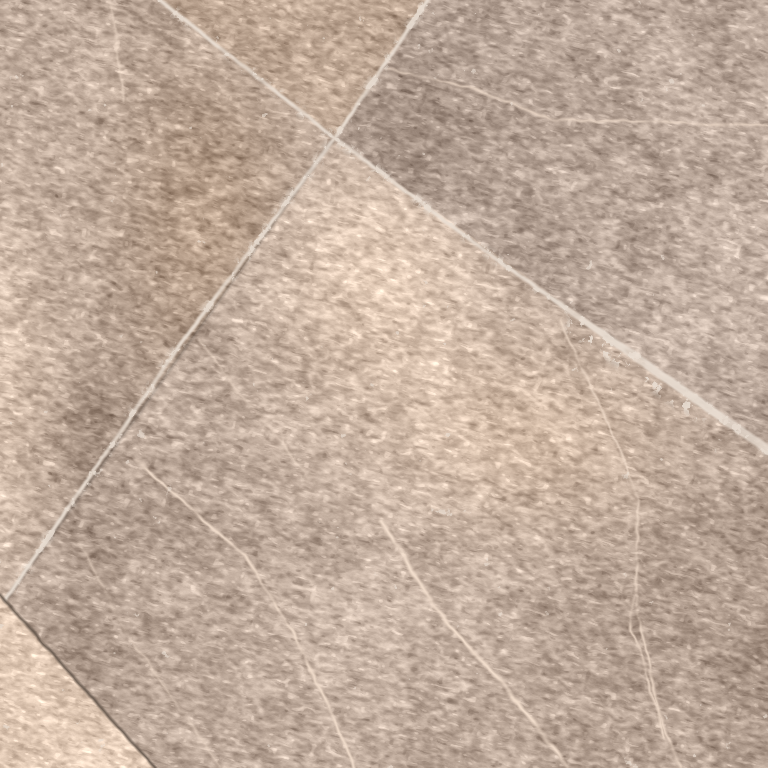
Write a WebGL 1 fragment shader that draws this texture.

```glsl
precision highp float;
uniform vec2 u_resolution;

float hash(vec2 p) {
  vec3 q = fract(p.xyx * 0.1031);
  q += dot(q, q.yzx + 33.33);
  return fract((q.x + q.y) * q.z);
}

float noise(vec2 p) {
  vec2 i = floor(p), f = fract(p);
  f = f * f * (3.0 - 2.0 * f);
  return mix(mix(hash(i), hash(i + vec2(1, 0)), f.x),
             mix(hash(i + vec2(0, 1)), hash(i + 1.0), f.x), f.y);
}

float fbm(vec2 p) {
  float sum = 0.0, amp = 0.5;
  for (int i = 0; i < 4; i++) {
    sum += amp * (noise(p) - 0.5);
    p = mat2(1.6, 1.2, -1.2, 1.6) * p + 17.3;
    amp *= 0.55;
  }
  return sum;
}

float segment(vec2 p, vec2 a, vec2 b) {
  vec2 pa = p - a, ba = b - a;
  return length(pa - ba * clamp(dot(pa, ba) / dot(ba, ba), 0.0, 1.0));
}

float path(vec2 p, vec2 a, vec2 b, vec2 c, vec2 d) {
  return min(segment(p, a, b), min(segment(p, b, c), segment(p, c, d)));
}

float stroke(float dist, float halfWidth, float soft) {
  return 1.0 - smoothstep(halfWidth - soft, halfWidth + soft, dist);
}

// 1 on the left of the line from a to b
float leftOf(vec2 p, vec2 a, vec2 b, float soft) {
  vec2 d = normalize(b - a), q = p - a;
  return smoothstep(-soft, soft, d.x * q.y - d.y * q.x);
}

float blob(vec2 p, vec2 center, vec2 radius) {
  vec2 q = (p - center) / radius;
  return exp(-dot(q, q));
}

void main() {
  vec2 p = gl_FragCoord.xy / u_resolution;
  float soft = max(1.0 / u_resolution.y, 0.0012);
  vec2 rough = vec2(noise(p * 90.0), noise(p * 90.0 + 41.0)) - 0.5;
  vec2 wp = p + 0.0015 * rough;
  vec2 vp = p + 0.003 * rough + 0.008 * vec2(fbm(p * 12.0), fbm(p * 12.0 + 9.0));

  // Tile areas
  vec2 crossing = vec2(0.436, 0.82), corner = vec2(0.007, 0.219);
  vec2 topLeft = vec2(0.208, 1), topRight = vec2(0.557, 1), rightEnd = vec2(1, 0.414);
  float aboveRight = leftOf(p, crossing, rightEnd, soft);
  float aboveLeft = leftOf(p, topLeft, crossing, soft);
  float leftUpper = leftOf(p, crossing, topRight, soft);
  float leftLower = leftOf(p, corner, crossing, soft);
  float greyTile = aboveRight * (1.0 - leftUpper);
  float topTile = aboveLeft * leftUpper;
  float leftTile = leftLower * (1.0 - aboveLeft);
  float cornerTile = 1.0 - leftOf(p, corner, vec2(0.202, 0), soft);
  float midTile = (1.0 - leftLower) * (1.0 - aboveRight) * (1.0 - cornerTile);

  // Broad shading: tone is brightness, warm shifts toward brown
  float red = blob(p, vec2(0.27, 0.71), vec2(0.12, 0.2));
  float glow = blob(p, vec2(0.49, 0.63), vec2(0.15, 0.17));
  float lowGlow = blob(p, vec2(0.69, 0.43), vec2(0.17, 0.12));
  float edgeGlow = blob(p, vec2(0, 0.5), vec2(0.09, 0.24));
  float tone = greyTile * (0.03 * blob(p, vec2(0.95, 0.72), vec2(0.2, 0.25))
    - 0.08 * blob(p, vec2(0.51, 0.83), vec2(0.13, 0.09)) - 0.025);
  tone += leftTile * (0.1 * edgeGlow - 0.06 * red - 0.01
    - 0.1 * blob(p, vec2(0.12, 0.43), vec2(0.08, 0.1)));
  tone += midTile * (0.13 * glow + 0.085 * lowGlow - 0.01
    - 0.065 * blob(p, vec2(0.92, 0.18), vec2(0.16, 0.23))
    - 0.05 * blob(p, vec2(0.12, 0.22), vec2(0.18, 0.15))
    + 0.04 * blob(p, vec2(0.5, 0.17), vec2(0.16, 0.12)));
  tone += 0.11 * cornerTile - 0.03 * topTile;
  float warm = 0.9 * topTile - 0.4 * greyTile + cornerTile + leftTile * (1.2 * red + 0.6 * edgeGlow)
    + midTile * (glow + 1.1 * lowGlow - 0.1);

  // Clouds, then short stone streaks
  tone += 0.11 * fbm(p * 9.0) + 0.12 * fbm(p * 28.0 + 5.0);
  vec2 grain = vec2(p.x - 0.3 * p.y, p.y + 0.25 * p.x) + 0.003 * rough;
  tone += 0.3 * fbm(grain * vec2(75, 150));
  tone += 0.14 * (noise(grain * vec2(120, 240) + 7.0) - 0.5);
  float fleck = noise(grain * vec2(100, 220) + 60.0);
  tone += 0.1 * smoothstep(0.74, 0.95, fleck) - 0.08 * smoothstep(0.26, 0.05, fleck);
  vec3 color = vec3(0.75, 0.67, 0.61) + tone * vec3(1, 1, 0.98)
             + warm * vec3(0.014, 0.0, -0.018);

  // Natural veins
  float broken = smoothstep(0.2, 0.6, noise(p * 40.0 + 2.0));
  float fork = segment(vp, vec2(0.827, 0.232), vec2(0.866, 0.04));
  float vein = 0.7 * stroke(path(vp, vec2(0.501, 0.909), vec2(0.612, 0.885),
    vec2(0.716, 0.846), vec2(1, 0.837)), 0.0015, 0.002);
  vein += 0.7 * stroke(path(vp, vec2(0.729, 0.583), vec2(0.788, 0.46),
    vec2(0.833, 0.349), vec2(0.827, 0.232)), 0.0015, 0.002);
  vein += 0.8 * stroke(min(fork, path(vp, vec2(0.827, 0.232), vec2(0.822, 0.19),
    vec2(0.85, 0.1), vec2(0.885, 0))), 0.0015, 0.002);
  vein += 0.9 * stroke(path(vp, vec2(0.176, 0.401), vec2(0.319, 0.277),
    vec2(0.384, 0.173), vec2(0.462, 0)), 0.0018, 0.002);
  vein += stroke(path(vp, vec2(0.495, 0.323), vec2(0.586, 0.18),
    vec2(0.651, 0.115), vec2(0.742, 0)), 0.0023, 0.0025);
  float faint = path(vp, vec2(0.104, 0.29), vec2(0.156, 0.193), vec2(0.22, 0.1), vec2(0.286, 0));
  faint = min(faint, segment(vp, vec2(0.143, 1), vec2(0.163, 0.87)));
  faint = min(faint, segment(vp, vec2(0.26, 0.557), vec2(0.404, 0.375)));
  vein += 0.5 * stroke(faint, 0.0015, 0.0025);
  color = mix(color, vec3(0.95, 0.87, 0.8), min(vein, 1.0) * (0.4 + 0.6 * broken));

  // Grout joints, crumbs and the dark gap
  float jointA = path(wp, topLeft, crossing, vec2(0.651, 0.659), rightEnd);
  float jointB = path(wp, topRight, crossing, vec2(0.234, 0.551), corner);
  float widen = 0.003 * smoothstep(0.68, 0.85, p.x);
  float grout = max(stroke(jointA, 0.0025 + widen, 0.001 + soft), stroke(jointB, 0.0025, 0.001 + soft));
  color *= 1.0 - 0.2 * stroke(segment(p, crossing - 0.005, corner + 0.003), 0.002, 0.003);
  float spill = stroke(segment(p, vec2(0.75, 0.575), vec2(0.91, 0.465)), 0.012, 0.008);
  spill = max(spill, 0.7 * stroke(min(jointA, jointB), 0.006, 0.006));
  float crumbs = spill * smoothstep(0.08, 0.16, fbm(p * 95.0 + 3.0));
  crumbs += 0.7 * smoothstep(0.3, 0.36, fbm(p * 60.0 + 30.0));
  float pale = min(grout * (0.8 + 0.2 * broken) + crumbs, 1.0);
  color = mix(color, vec3(0.92, 0.875, 0.83), pale * 0.9);
  float gap = stroke(segment(wp, vec2(0, 0.225), vec2(0.202, 0)), 0.0018, 0.001 + soft);
  color = mix(color, vec3(0.36, 0.31, 0.27), gap * 0.85);
  gl_FragColor = vec4(clamp(color, 0.0, 1.0), 1.0);
}
```
